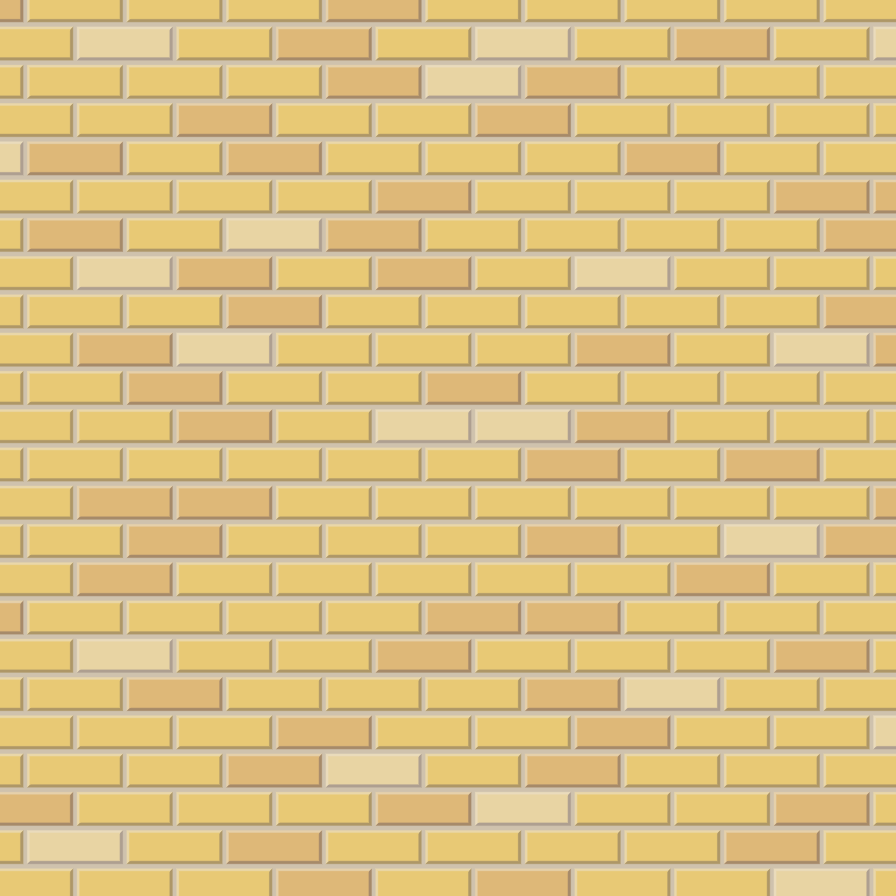
This pattern is drawn by a three.js fragment shader. Its source:

```glsl
varying vec2 vUv;

// Layout, in canvas units
const vec2 REPEATS = vec2(9.0, 23.415);
const vec2 FIRST_BRICK = vec2(0.0303, 0.0298); // left and top of the first whole course
const vec2 JOINT = vec2(0.0043, 0.0051);
const float HIGHLIGHT_WIDTH = 0.0027;
const float SHADOW_WIDTH = 0.0034;
const float SOFTNESS = 0.0010;

// Brick mix: one tan brick per group, sometimes a pale one
const float GROUP_SIZE = 4.0;
const float PALE_CHANCE = 0.25;

const vec3 MORTAR = vec3(0.81, 0.76, 0.68);
const vec3 YELLOW = vec3(0.91, 0.79, 0.46);
const vec3 TAN = vec3(0.87, 0.72, 0.47);
const vec3 PALE = vec3(0.91, 0.83, 0.64);
const vec3 GLINT = vec3(0.92, 0.88, 0.80);
const float GLINT_AMOUNT = 0.6;
const vec3 SHADOW_TINT = vec3(0.75, 0.75, 0.88);

float hash(vec2 p) {
  p = fract(p * vec2(0.1031, 0.1137));
  p += dot(p, p.yx + 33.33);
  return fract((p.x + p.y) * p.x * 17.17);
}

float softStep(float edge, float x) {
  return smoothstep(edge - SOFTNESS, edge + SOFTNESS, x);
}

// Spreads the odd colours evenly along each course
vec3 brickColor(vec2 brick) {
  float column = brick.x + floor(hash(vec2(brick.y, 71.0)) * GROUP_SIZE);
  float slot = mod(column, GROUP_SIZE);
  vec2 group = vec2(floor(column / GROUP_SIZE), brick.y);

  float tanSlot = floor(hash(group + 13.0) * GROUP_SIZE);
  float step = 1.0 + floor(hash(group + 37.0) * (GROUP_SIZE - 1.0));
  float paleSlot = mod(tanSlot + step, GROUP_SIZE);

  if (abs(slot - tanSlot) < 0.5) return TAN;
  bool hasPale = hash(group + 59.0) < PALE_CHANCE;
  return hasPale && abs(slot - paleSlot) < 0.5 ? PALE : YELLOW;
}

void main() {
  // Running bond, courses counted downwards
  vec2 pos = vec2(vUv.x, 1.0 - vUv.y) - FIRST_BRICK + 0.5 * JOINT;
  vec2 grid = pos * REPEATS;
  float course = floor(grid.y);
  grid.x -= 0.5 * (1.0 - mod(course, 2.0));
  vec2 brick = floor(grid);

  // Insets from the lit (left, top) and shaded (right, bottom) edges
  vec2 local = fract(grid) / REPEATS;
  vec2 nearEdge = local - 0.5 * JOINT;
  vec2 farEdge = 1.0 / REPEATS - 0.5 * JOINT - local;
  float litInset = min(nearEdge.x, nearEdge.y);
  float shadeInset = min(farEdge.x, farEdge.y);
  float inset = min(litInset, shadeInset);

  // Mitred bevel
  vec3 face = brickColor(brick);
  float lit = softStep(0.0, shadeInset - litInset);
  vec3 bevel = mix(face * SHADOW_TINT, mix(face, GLINT, GLINT_AMOUNT), lit);
  float bevelWidth = mix(SHADOW_WIDTH, HIGHLIGHT_WIDTH, lit);

  vec3 color = mix(bevel, face, softStep(bevelWidth, inset));
  color = mix(MORTAR, color, softStep(0.0, inset));
  gl_FragColor = vec4(color, 1.0);
}
```
